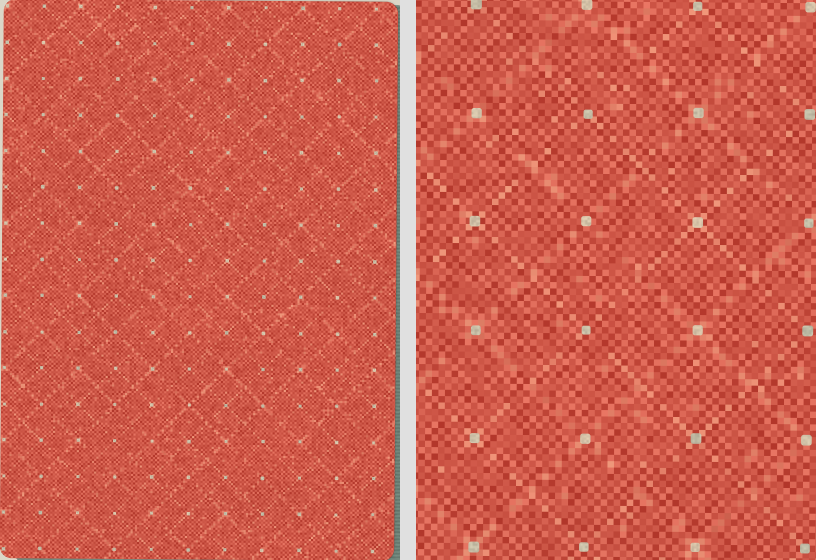
Left: the whole. Right: its middle third, enlarged.
A Shadertoy shader for this pattern:

```glsl
// Red woven book cover with a lattice of pale dots and faint stitched diagonals
#define PITCH vec2(0.0924, 0.0904)     // dot spacing, canvas width = 1
#define ORIGIN vec2(-0.0250, 0.0484)   // one dot near the centre
#define THREADS 17                     // threads per repeat
#define TILT 0.0074                    // slight clockwise turn of the cloth
#define COVER_HALF vec2(0.493, 0.699)
#define CORNER 0.030
#define DOT_HALF 0.0043
#define DARK_RED vec3(0.715, 0.235, 0.185)
#define LIGHT_RED vec3(0.885, 0.435, 0.365)
#define STITCH vec3(0.95, 0.63, 0.51)
#define GREEN vec3(0.41, 0.49, 0.45)

const vec3 CREAM = vec3(0.86, 0.80, 0.69);

float hash(vec2 p) {
    vec3 a = fract(vec3(p.xyx) * 0.1031);
    a += dot(a, a.yzx + 33.33);
    return fract((a.x + a.y) * a.z);
}

float valueNoise(vec2 p) {
    vec2 i = floor(p), f = fract(p);
    f = f * f * (3.0 - 2.0 * f);
    return mix(mix(hash(i), hash(i + vec2(1, 0)), f.x),
               mix(hash(i + vec2(0, 1)), hash(i + vec2(1, 1)), f.x), f.y);
}

float roundBox(vec2 p, vec2 halfSize, float radius) {
    vec2 d = abs(p) - halfSize + radius;
    return length(max(d, 0.0)) + min(max(d.x, d.y), 0.0) - radius;
}

float coverage(float dist, float pixel) {
    return clamp(0.5 - dist / pixel, 0.0, 1.0);
}

// Colour of one thread crossing
vec3 threadColor(vec2 id) {
    ivec2 n = ivec2(id);
    float parity = float((n.x + n.y) & 1);
    float tone = 0.5 + 0.62 * (parity - 0.5) + 0.62 * (hash(id + 211.0) - 0.5);
    vec3 col = mix(DARK_RED, LIGHT_RED, tone);

    // Stray pale fibres
    float fibre = step(0.988, hash(id + 57.0));
    col = mix(col, STITCH, 0.6 * fibre);

    // Dotted diagonals through every dot: every other stitch, some missing
    bool diagonal = (n.x - n.y) % THREADS == 0 || (n.x + n.y) % THREADS == 0;
    float segment = hash(floor(id / float(THREADS)) + 19.0);
    float strength = 0.35 + 0.3 * segment + 0.25 * hash(id + 133.0);
    float shown = (n.x & 1) == 0 ? step(hash(id + 91.0), 0.85)
                                 : step(hash(id + 91.0), 0.15);
    return diagonal ? mix(col, STITCH, strength * shown) : col;
}

// Woven ground, box filtered across neighbouring threads
vec3 cloth(vec2 lattice, float pixel) {
    vec2 g = lattice * float(THREADS);
    vec2 i = floor(g);
    vec2 width = min(float(THREADS) * pixel / PITCH, 1.0);
    vec2 k = clamp((fract(g) - 0.5) / width + 0.5, 0.0, 1.0);
    return mix(mix(threadColor(i), threadColor(i + vec2(1, 0)), k.x),
               mix(threadColor(i + vec2(0, 1)), threadColor(i + vec2(1, 1)), k.x), k.y);
}

void mainImage(out vec4 fragColor, in vec2 fragCoord) {
    float pixel = 1.0 / iResolution.x;
    vec2 p = (fragCoord - 0.5 * iResolution.xy) * pixel;
    vec2 q = p + TILT * vec2(-p.y, p.x);
    vec2 lattice = (q - ORIGIN) / PITCH;

    // Paper behind and the green board showing at the right
    vec3 col = vec3(0.86, 0.84, 0.78);
    float ribs = 0.5 + 0.5 * sin(p.y * 700.0);
    vec3 board = GREEN * (0.90 + 0.16 * ribs + 0.10 * valueNoise(p * 220.0));
    float boardDist = roundBox(p - vec2(0.030, -0.012), COVER_HALF, CORNER);
    col = mix(col, board, coverage(boardDist, pixel));

    // Cover edge with a thin shadow
    float coverDist = roundBox(q + vec2(0.0027, 0.0), COVER_HALF, CORNER);
    col *= 1.0 - 0.22 * exp(-max(coverDist, 0.0) / 0.0015) * step(0.0, p.x);

    // Cloth with barely uneven tone
    vec3 cover = cloth(lattice, pixel);
    cover *= 0.995 + 0.02 * valueNoise(q * 9.0 + 40.0);

    // Pale square dots, each slightly different in place, size and tint
    vec2 id = round(lattice);
    vec2 jitter = (vec2(hash(id + 3.0), hash(id + 7.0)) - 0.5) * 0.002;
    vec2 local = (lattice - id) * PITCH - jitter;
    float size = DOT_HALF * mix(0.85, 1.08, hash(id + 31.0));
    float dotDist = roundBox(local, vec2(size), size * 0.5);
    vec3 tint = mix(CREAM, GREEN * 1.5, 0.45 * hash(id + 73.0));
    tint *= 0.90 + 0.16 * valueNoise(local * 500.0 + id * 5.0);
    cover = mix(cover, tint, 0.94 * coverage(dotDist, pixel));

    col = mix(col, cover, coverage(coverDist, pixel));
    fragColor = vec4(col, 1.0);
}
```
